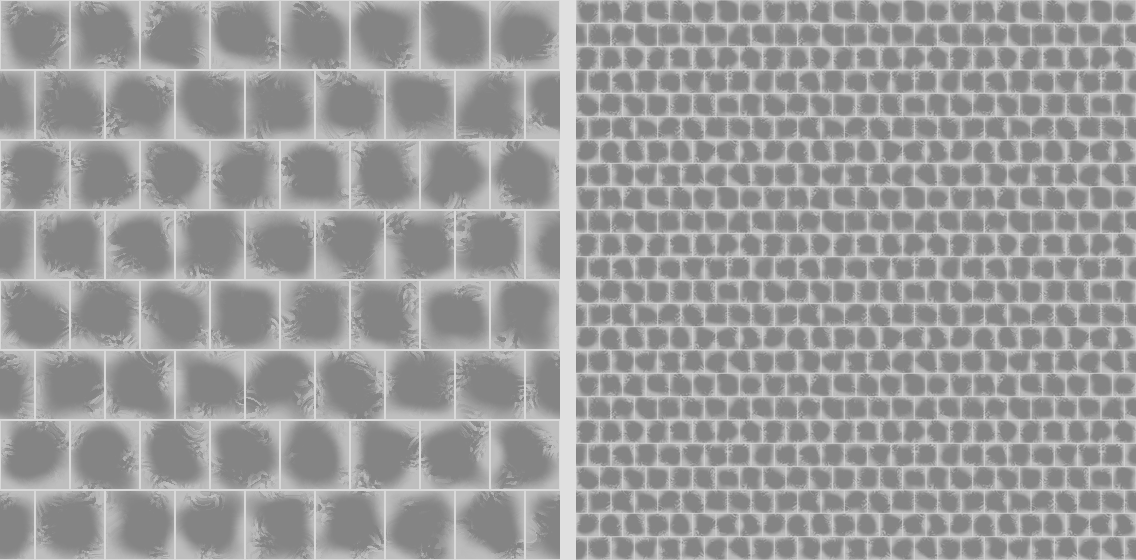
Left, the tile; right, the same tile 3 across and 3 down.
Give the GLSL for this pattern, as a Shadertoy shader.

```glsl
// Grey square pavers in a running bond with thin pale joints.
// Each paver has a dark rounded core that fades to a worn, pale rim; summed
// sine waves drift the rim and cellular facets fray it in patches. It tiles.

#define TILES 8.0          // pavers across and down (even)
#define JOINT 0.028        // joint width, in pavers
#define CORE_EDGE 0.27     // radius where the fade begins
#define RIM_EDGE 0.59      // radius where the fade ends
#define DRIFT 0.048        // slow variation of the rim
#define FRAY 0.30          // strength of the ragged patches
#define GRAIN 104.0        // facets across the canvas
#define CORE_COLOR vec3(0.518)
#define RIM_COLOR vec3(0.745)
#define JOINT_COLOR vec3(0.85)

const float TAU = 6.2831853;
const int WAVES = 12;

vec2 hash2(vec2 p) {
    vec3 q = fract(p.xyx * vec3(0.1031, 0.1030, 0.0973));
    q += dot(q, q.yzx + 33.33);
    return fract((q.xx + q.yz) * q.zy);
}

// Sum of sines in scattered directions; whole frequencies make it wrap.
float waveField(vec2 uv, float frequency, float seed) {
    float sum = 0.0;
    for (int i = 0; i < WAVES; i++) {
        vec2 h = hash2(vec2(float(i) + 1.0, seed));
        float angle = TAU * (float(i) + h.x) / float(WAVES);
        vec2 k = floor(frequency * (0.5 + 0.7 * h.y) * vec2(cos(angle), sin(angle)) + 0.5);
        sum += sin(TAU * (dot(k, uv) + hash2(h * 91.0 + seed).x));
    }
    return sum * sqrt(2.0 / float(WAVES));
}

// Random level of the nearest cell point, on a wrapping grid.
float facet(vec2 uv, vec2 count) {
    vec2 p = uv * count, base = floor(p);
    float nearest = 9.0, level = 0.0;
    for (int y = -1; y <= 1; y++)
    for (int x = -1; x <= 1; x++) {
        vec2 cell = base + vec2(x, y);
        vec2 id = mod(cell, count);
        vec2 toPoint = cell + hash2(id + 7.0) - p;
        float dist = dot(toPoint, toPoint);
        if (dist < nearest) {
            nearest = dist;
            level = hash2(id + 43.0).y;
        }
    }
    return level;
}

void mainImage(out vec4 fragColor, in vec2 fragCoord) {
    vec2 uv = fragCoord / iResolution.xy;

    // Running bond: every other course shifts by half a paver.
    vec2 grid = uv * TILES;
    grid.x += 0.5 * mod(floor(grid.y) + 1.0, 2.0);
    vec2 local = abs(fract(grid) - 0.5);

    // Rounded-square radius, pushed in and out by slow waves.
    vec2 cube = local * local * local;
    float radius = pow(cube.x + cube.y, 1.0 / 3.0);
    radius += DRIFT * waveField(uv, 11.0, 3.0);

    // Curved facets fray the fade, strongly in some patches only.
    vec2 bend = vec2(waveField(uv, 17.0, 11.0), waveField(uv, 17.0, 19.0));
    vec2 bent = uv + 0.006 * bend;
    float grain = 0.6 * facet(bent, GRAIN * vec2(1.0, 1.5))
                + 0.4 * facet(bent.yx, GRAIN * vec2(1.5, 2.0)) - 0.5;
    float patches = smoothstep(-0.4, 1.5, waveField(uv, 13.0, 29.0));
    radius += grain * (0.025 + FRAY * patches);

    float wear = smoothstep(CORE_EDGE, RIM_EDGE, radius);
    vec3 color = mix(CORE_COLOR, RIM_COLOR, wear);

    // Joints, smoothed over one pixel.
    vec2 pixel = TILES / iResolution.xy;
    vec2 toJoint = 0.5 - local;
    vec2 joint = clamp((0.5 * JOINT - toJoint) / pixel + 0.5, 0.0, 1.0);
    color = mix(color, JOINT_COLOR, max(joint.x, joint.y));

    fragColor = vec4(color, 1.0);
}
```
